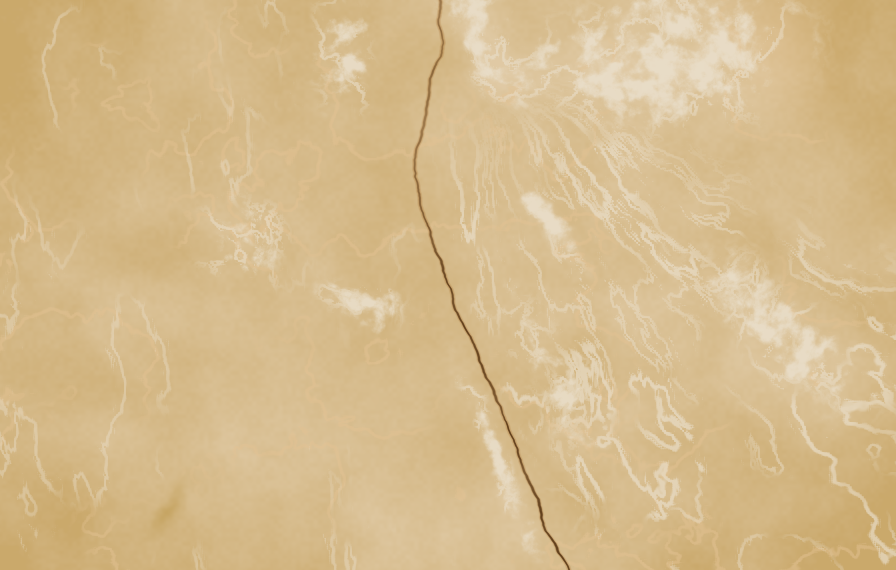
A Shadertoy shader for this texture:

```glsl
// Draws a slab of honey-coloured marble with pale fanning veins and one fine crack.

const vec3 OCHRE = vec3(0.812, 0.692, 0.475);
const vec3 CREAM = vec3(0.864, 0.770, 0.610);
const vec3 CALCITE = vec3(0.915, 0.872, 0.795);
const vec3 PEACH = vec3(0.890, 0.760, 0.575);
const vec3 STAIN = vec3(0.720, 0.570, 0.250);
const vec3 RUST = vec3(0.660, 0.450, 0.210);
const vec3 UMBER = vec3(0.340, 0.210, 0.080);

float hash(vec2 cell) {
    vec3 q = fract(vec3(cell.xyx) * 0.1031);
    q += dot(q, q.yzx + 33.33);
    return fract((q.x + q.y) * q.z);
}

float noise(vec2 p) {
    vec2 cell = floor(p), f = fract(p);
    f = f * f * (3.0 - 2.0 * f);
    float low = mix(hash(cell), hash(cell + vec2(1, 0)), f.x);
    float high = mix(hash(cell + vec2(0, 1)), hash(cell + vec2(1, 1)), f.x);
    return mix(low, high, f.y);
}

// Layered noise, centred on 0.5
float fbm(vec2 p) {
    float sum = 0.0, amplitude = 0.5;
    for (int i = 0; i < 5; i++) {
        sum += amplitude * noise(p);
        p = mat2(1.6, 1.2, -1.2, 1.6) * p + 17.3;
        amplitude *= 0.5;
    }
    return sum / 0.96875;
}

// Line of even width, in canvas heights, along the middle level of the noise
float vein(vec2 p, float width) {
    float level = fbm(p) - 0.5;
    float slope = length(vec2(dFdx(level), dFdy(level))) * iResolution.y;
    return 1.0 - smoothstep(0.2 * width, width, abs(level) / max(slope, 2.0));
}

// Soft tilted ellipse
float blotch(vec2 p, vec2 center, vec2 size, float angle) {
    vec2 d = p - center;
    float c = cos(angle), s = sin(angle);
    d = vec2(c * d.x + s * d.y, c * d.y - s * d.x) / size;
    return exp(-dot(d, d));
}

// Horizontal position of the crack at height y
float crackPath(float y) {
    float fall = pow(max(0.69 - y, 0.0) / 0.69, 1.15);
    float wobble = 0.035 * (fbm(vec2(y * 13.0, 3.7)) - 0.5);
    return 0.725 + 0.27 * fall + 0.045 * smoothstep(0.69, 0.95, y) + wobble;
}

// Places where calcite gathers
float calciteDensity(vec2 p) {
    float d = 0.95 * blotch(p, vec2(1.16, 0.90), vec2(0.21, 0.11), 0.1);
    d += 0.72 * blotch(p, vec2(0.85, 0.93), vec2(0.10, 0.05), -1.0);
    d += 0.62 * blotch(p, vec2(0.595, 0.91), vec2(0.05, 0.13), 0.1);
    d += 0.75 * blotch(p, vec2(1.37, 0.42), vec2(0.19, 0.055), -0.7);
    d += 0.95 * blotch(p, vec2(0.975, 0.61), vec2(0.08, 0.018), -1.05);
    d += 0.68 * blotch(p, vec2(0.635, 0.465), vec2(0.07, 0.04), -0.2);
    d += 0.58 * blotch(p, vec2(0.42, 0.59), vec2(0.09, 0.07), 0.5);
    d += 0.85 * blotch(p, vec2(0.885, 0.17), vec2(0.17, 0.018), -1.15);
    d += 0.45 * blotch(p, vec2(0.97, 0.34), vec2(0.20, 0.06), -1.0);
    return d;
}

// Veins spreading down and right from one point
float fanVeins(vec2 p, vec2 warped) {
    vec2 d = warped - vec2(0.78, 1.0);
    float angle = atan(d.x, -d.y), radius = length(d);
    float strong = vein(vec2(angle * 8.0, radius * 3.5), 0.0065);
    float fine = vein(vec2(angle * 13.0, radius * 6.0) + 40.0, 0.005);
    float region = smoothstep(0.0, 0.04, p.x - crackPath(p.y))
        * smoothstep(0.18, 0.42, radius) * (1.0 - smoothstep(0.88, 1.12, angle));
    strong *= smoothstep(0.30, 0.50, fbm(p * 6.0 + 5.0));
    fine *= smoothstep(0.38, 0.60, fbm(p * 8.0 + 25.0));
    return region * max(strong, 0.7 * fine);
}

void mainImage(out vec4 fragColor, in vec2 fragCoord) {
    vec2 p = fragCoord / iResolution.y;
    vec2 uv = fragCoord / iResolution.xy;
    vec2 warp = vec2(fbm(p * 9.0), fbm(p * 9.0 + 31.0)) - 0.5;
    vec2 warped = p + 0.07 * warp;
    float side = p.x - crackPath(p.y);
    float density = calciteDensity(warped);

    // Clouded ground, darker toward the rim, paler around calcite
    float tone = 0.43 + 1.3 * (fbm(p * 2.5 + 9.0) - 0.5)
        + 1.1 * (fbm(warped * 9.0) - 0.5) + 0.2 * (noise(p * 130.0) - 0.5);
    tone -= 0.6 * smoothstep(0.75, 1.35, length((uv - vec2(0.53, 0.5)) * vec2(1.95, 1.7)));
    tone += 0.45 * min(density, 1.0);
    vec3 color = mix(OCHRE, CREAM, clamp(tone, -0.4, 1.25));

    // Warm hairlines, a warm corner and one olive stain
    float hair = vein(warped * 6.0 + 60.0, 0.005) * smoothstep(0.4, 0.6, fbm(p * 5.0 + 80.0));
    color = mix(color, PEACH, 0.5 * hair);
    color = mix(color, PEACH, 0.35 * blotch(p, vec2(1.36, 0.92), vec2(0.09, 0.12), 0.4));
    color = mix(color, STAIN, 0.45 * blotch(warped, vec2(0.30, 0.11), vec2(0.05, 0.014), 1.0));

    // Faint near-vertical veins on the left
    vec2 drift = vec2(warped.x * 10.0 + warped.y * 1.5, warped.y * 3.0);
    float left = vein(drift + 12.0, 0.005) * smoothstep(0.40, 0.60, fbm(p * 5.5 + 50.0));
    left *= 1.0 - smoothstep(-0.06, 0.0, side);
    color = mix(color, CALCITE, 0.42 * left);

    // Calcite: crumbled crust, netted lace and the fan
    float grain = 1.6 * (fbm(warped * 26.0 + 3.0) - 0.5) + 0.9 * (fbm(p * 60.0) - 0.5);
    float crust = smoothstep(0.35, 1.0, density + grain) * smoothstep(0.05, 0.4, density);
    float lace = vein(warped * 15.0, 0.005) * smoothstep(0.08, 0.45, density);
    float fan = fanVeins(p, warped);
    float pale = max(0.88 * crust, max(0.6 * lace, 0.68 * fan));
    color = mix(color, CALCITE, pale);

    // Crack: faint rusty rim, hair-thin core of uneven depth
    float gap = 0.92 * abs(side);
    float halfWidth = 0.0006 + 0.0016 * noise(vec2(p.y * 26.0, 8.0));
    color = mix(color, RUST, 0.45 * (1.0 - smoothstep(0.001, 0.0055, gap)));
    float core = 1.0 - smoothstep(0.3 * halfWidth, halfWidth + 0.0016, gap);
    float depth = mix(0.9, 0.5, smoothstep(0.45, 0.75, p.y)) * (0.65 + 0.35 * noise(vec2(p.y * 40.0, 2.0)));
    color = mix(color, UMBER, core * depth);

    fragColor = vec4(color, 1.0);
}
```
